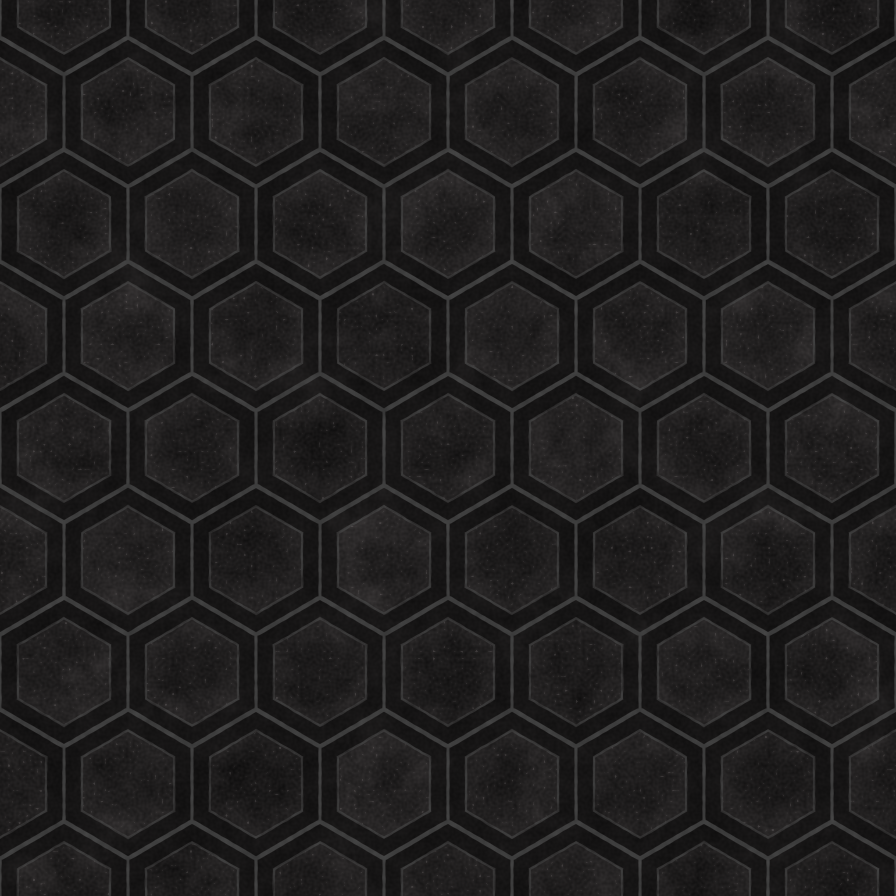
This pattern is drawn by a Shadertoy shader. Its source:

```glsl
// Dark worn hexagon tiles, seven across and eight staggered rows, each with an
// inset outlined panel. Hexagonal distance draws the joints and outlines;
// wrapping gradient noise adds smudges, speckle and abrasion.

const vec2 GRID = vec2(7.0, 4.0);      // each grid cell holds two staggered tiles
const vec2 CELL = vec2(1.0, 1.7320508);

uint mixBits(uint n) {
    n = (n ^ (n >> 16)) * 0x7feb352du;
    n = (n ^ (n >> 15)) * 0x846ca68bu;
    return n ^ (n >> 16);
}

float hash(vec2 cell, float seed) {
    uvec2 c = uvec2(cell);
    return float(mixBits(c.x + mixBits(c.y + mixBits(uint(seed)))) >> 8) / 16777216.0;
}

float cornerSlope(vec2 corner, vec2 offset, float period, float seed) {
    float angle = 6.2831853 * hash(mod(corner, period), seed);
    return dot(vec2(cos(angle), sin(angle)), offset);
}

// Gradient noise that wraps after a whole number of lattice cells.
float gradientNoise(vec2 uv, float period, float seed) {
    vec2 p = uv * period, i = floor(p), f = p - i;
    vec2 u = f * f * f * (f * (f * 6.0 - 15.0) + 10.0);
    vec2 e = vec2(1.0, 0.0);
    float low = mix(cornerSlope(i, f, period, seed),
                    cornerSlope(i + e.xy, f - e.xy, period, seed), u.x);
    float high = mix(cornerSlope(i + e.yx, f - e.yx, period, seed),
                     cornerSlope(i + e.xx, f - e.xx, period, seed), u.x);
    return mix(low, high, u.y);
}

float fbm(vec2 uv, float period, float seed) {
    float sum = 0.0, gain = 1.0;
    for (int octave = 0; octave < 5; octave++) {
        sum += gain * gradientNoise(uv, period, seed + float(octave));
        period *= 2.0;
        gain *= 0.65;
    }
    return sum;
}

float stroke(float dist, float halfWidth, float blur) {
    return 1.0 - smoothstep(halfWidth - blur, halfWidth + blur, abs(dist));
}

void mainImage(out vec4 fragColor, in vec2 fragCoord) {
    vec2 uv = fragCoord / iResolution.xy;
    float blur = max(0.7 * GRID.x / iResolution.x, 0.004);

    // Nearest centre of the two interleaved grids
    vec2 p = uv * GRID * CELL + vec2(0.5, 0.0);
    vec2 a = mod(p, CELL) - 0.5 * CELL;
    vec2 b = mod(p + 0.5 * CELL, CELL) - 0.5 * CELL;
    vec2 local = dot(a, a) < dot(b, b) ? a : b;
    vec2 id = mod(round(2.0 * (p - local) / CELL), 2.0 * GRID);
    float tone = hash(id, 71.0) - 0.5;

    // Hexagonal distance from the centre: the joint lies at 0.5
    vec2 q = abs(local);
    float slant = dot(q, vec2(0.5, 0.8660254));
    float dist = max(q.x, slant);
    float slanted = smoothstep(-0.01, 0.01, slant - q.x);

    // Surface noise
    float smudge = fbm(uv, 11.0, 1.0);
    float mottle = fbm(uv, 38.0, 11.0);
    float speckle = gradientNoise(uv, 251.0, 21.0);
    float rough = gradientNoise(uv, 120.0, 31.0);

    // Dark border and a lighter panel, dusty towards its rim
    float border = 0.083 + 0.018 * smudge + 0.014 * mottle;
    float rim = smoothstep(0.12, 0.36, dist + 0.08 * smudge);
    float panel = 0.112 + 0.03 * rim + 0.022 * tone + 0.028 * smudge + 0.018 * mottle;
    float inside = 1.0 - smoothstep(0.36 - blur, 0.36 + blur, dist);
    float shade = mix(border, panel, inside);
    shade += 0.035 * max(smudge - 0.25, 0.0);
    shade += (0.02 + 0.02 * inside) * speckle;
    shade += 0.09 * smoothstep(0.38, 0.6, speckle) * inside;

    // Worn panel outline and the joint between tiles
    float outline = stroke(dist - 0.36 + 0.005 * rough, 0.009, blur);
    outline *= clamp(0.75 + 0.3 * mottle + 0.3 * rough, 0.35, 1.0);
    float joint = stroke(dist - 0.5 + 0.003 * rough, mix(0.012, 0.017, slanted), blur);
    shade = mix(shade, 0.245 + 0.03 * smudge, outline);
    shade = mix(shade, 0.25 + 0.025 * mottle + 0.03 * rough, 0.95 * joint);

    vec3 tint = mix(vec3(1.03, 0.975, 0.98), vec3(1.0), max(joint, outline));
    fragColor = vec4(clamp(shade, 0.0, 1.0) * tint, 1.0);
}
```
